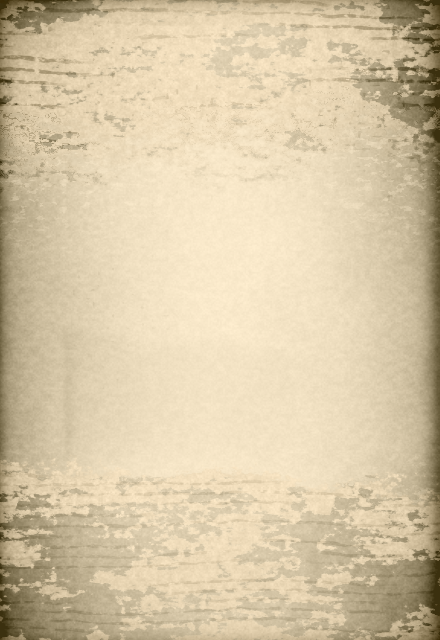
A Shadertoy shader for this texture:

```glsl
// Aged cream paper with olive, burnt edges and horizontally worn paint bands.
// One shade value is built from edge falloffs, stretched noise for the flaking,
// warped rows for the cracks and fine grain; it then darkens the cream tone.

float hash(vec2 p) {
    vec3 q = fract(p.xyx * vec3(0.1031, 0.1030, 0.0973));
    q += dot(q, q.yzx + 33.33);
    return fract((q.x + q.y) * q.z);
}

float noise(vec2 p) {
    vec2 i = floor(p), f = fract(p);
    f = f * f * (3.0 - 2.0 * f);
    return mix(mix(hash(i), hash(i + vec2(1, 0)), f.x),
               mix(hash(i + vec2(0, 1)), hash(i + vec2(1, 1)), f.x), f.y);
}

float fbm(vec2 p) {
    float sum = 0.0, amp = 0.533;
    for (int i = 0; i < 4; i++) {
        sum += amp * noise(p);
        p = mat2(1.98, 0.12, -0.12, 1.98) * p + 17.3;
        amp *= 0.5;
    }
    return sum;
}

// Soft blot around the segment a-b, 1 at its core and 0 beyond radius r
float blot(vec2 p, vec2 a, vec2 b, float r) {
    vec2 d = b - a;
    float h = clamp(dot(p - a, d) / dot(d, d), 0.0, 1.0);
    return 1.0 - smoothstep(0.35 * r, r, length(p - a - d * h));
}

// Long, broken hairlines that run along gently warped rows
float cracks(vec2 p, float rows) {
    float y = p.y * rows + 1.2 * noise(p * vec2(5.0, 8.0)) + 0.4 * fbm(p * vec2(35.0, 20.0));
    float row = floor(y);
    float gate = smoothstep(0.36, 0.56, noise(vec2(p.x * 6.0 + row * 7.7, row * 3.1)));
    float width = 0.02 + 0.11 * noise(vec2(p.x * 60.0, row));
    return gate * (1.0 - smoothstep(width, width + 0.12, abs(fract(y) - 0.5)));
}

void mainImage(out vec4 fragColor, in vec2 fragCoord) {
    vec2 uv = fragCoord / iResolution.xy;
    vec2 p = fragCoord / iResolution.y;
    float left = uv.x, right = 1.0 - uv.x, low = uv.y, top = 1.0 - uv.y;
    float cloud = fbm(p * 5.0 + 3.0);
    float fine = fbm(p * vec2(120.0, 160.0));
    float grain = noise(p * 420.0) - 0.5;

    // Broad side shading and the burnt rim
    float side = 0.43 * exp(-pow(left / 0.18, 1.3)) + 0.42 * exp(-pow(right / 0.18, 1.3));
    side *= 0.7 + 0.6 * cloud;
    float rim = 0.40 * exp(-left / 0.016) + 0.50 * exp(-pow(right / 0.026, 1.5));
    rim += (0.32 + 0.25 * smoothstep(0.35, 0.0, left)) * exp(-top / 0.016);
    rim += 0.20 * exp(-low / 0.012);
    rim += 0.26 * exp(-length(vec2(left, top)) / 0.09);
    rim += 0.18 * exp(-length(vec2(right, top)) / 0.09);
    rim += 0.24 * exp(-length(vec2(left, low)) / 0.09);
    rim += 0.18 * exp(-length(vec2(right, low)) / 0.09);

    // Worn bands at the head and the foot
    float flake = 0.36 * fbm(p * vec2(9.0, 22.0) + 9.0) + 0.38 * fbm(p * vec2(26.0, 95.0))
                + 0.26 * fine;
    float head = smoothstep(0.68, 0.82, uv.y - 0.05 * uv.x + 0.35 * (flake - 0.5));
    float footEdge = 0.272 - 0.035 * uv.x + 0.08 * (fbm(p * vec2(12.0, 45.0)) - 0.5);
    float foot = 1.0 - smoothstep(-0.008, 0.010, uv.y - footEdge + 0.06 * (fine - 0.5));
    float band = max(head, foot);

    // Large bare areas, with ragged outlines
    vec2 q = uv + 0.08 * (vec2(fbm(p * 22.0), fbm(p * 22.0 + 40.0)) - 0.5);
    float bare = blot(q, vec2(0.76, 0.93), vec2(0.93, 0.84), 0.042);
    bare = max(bare, 0.8 * blot(q, vec2(0.90, 0.98), vec2(0.96, 0.91), 0.07));
    bare = max(bare, blot(q, vec2(0.02, 0.99), vec2(0.21, 0.99), 0.045));
    bare = max(bare, 0.4 * blot(q, vec2(0.52, 0.95), vec2(0.64, 0.91), 0.08));
    bare = max(bare, blot(q, vec2(0.10, 0.02), vec2(0.20, 0.05), 0.07));
    bare = max(bare, 0.7 * blot(q, vec2(0.06, 0.20), vec2(0.20, 0.13), 0.06));
    bare = max(bare, 0.7 * blot(q, vec2(0.69, 0.25), vec2(0.70, 0.10), 0.04));
    bare = max(bare, blot(q, vec2(0.84, 0.05), vec2(0.96, 0.11), 0.06));

    // Paint survives below the loss threshold; the loss is fainter mid-width
    float threshold = mix(mix(0.50, 0.56, smoothstep(0.03, 0.25, uv.y)), 0.585, head);
    float loss = smoothstep(-0.03, 0.04, flake - threshold + 0.17 * bare);
    float paint = band * (1.0 - loss);
    float outer = smoothstep(0.05, 0.42, abs(uv.x - 0.5));
    float line = band * cracks(p, mix(64.0, 56.0, head)) * smoothstep(0.2, 0.55, fine);
    float veil = band * (0.04 + 0.13 * loss) * (0.65 + 0.4 * cloud + 0.2 * outer);
    float shade = rim + mix(side + veil, 0.36 * side + 0.04, paint);
    shade += line * mix(0.10, 0.10 + 0.17 * outer, head);
    shade += 0.06 * foot * smoothstep(0.22, 0.02, uv.y);

    // Small pale chips on the shaded sides
    float chips = smoothstep(0.58, 0.68, fbm(p * vec2(80.0, 170.0) + 5.0));
    shade -= 0.4 * side * chips * (1.0 - band) * smoothstep(0.15, 0.65, abs(uv.y - 0.45) * 2.0);

    // Faint stain in the lower middle and a soft vertical fold at the left
    float stainTop = 0.48 + 0.08 * (fbm(p * vec2(9.0, 4.0)) - 0.5) - 0.05 * uv.x;
    float stain = (1.0 - smoothstep(-0.015, 0.02, uv.y - stainTop)) * smoothstep(0.24, 0.32, uv.y);
    shade += stain * smoothstep(0.12, 0.17, left) * smoothstep(0.2, 0.45, right) * 0.035 * (0.4 + cloud);
    shade += 0.04 * exp(-pow((left - 0.155) / 0.010, 2.0)) * smoothstep(0.25, 0.3, uv.y)
           * (1.0 - smoothstep(0.42, 0.52, uv.y));

    // Fibre, grain and sparse specks
    float speck = smoothstep(0.86, 0.95, noise(p * vec2(130.0, 150.0))) * smoothstep(0.5, 0.7, cloud);
    float rough = clamp(side + 0.25 * band, 0.0, 0.5);
    shade += 0.05 * (fine - 0.5) + 0.035 * grain + 0.05 * (cloud - 0.5) + (0.03 + 0.25 * rough) * speck;
    shade += rough * (0.25 * (fine - 0.5) + 0.10 * grain);

    vec3 color = vec3(0.99, 0.925, 0.805) - clamp(shade, -0.01, 1.1) * vec3(0.69, 0.67, 0.68);
    color += paint * vec3(-0.005, -0.018, -0.03);
    fragColor = vec4(clamp(color, 0.0, 1.0), 1.0);
}
```
